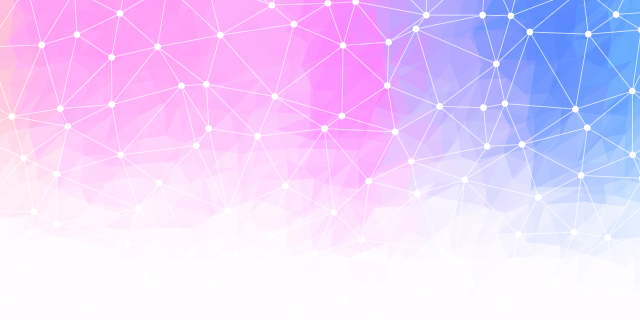
Reproduce this background procedurally as a WebGL 2 fragment shader.

```glsl
#version 300 es
precision highp float;
// Low-poly pink-to-blue sky fading to white, under a white web of nodes.
// Facets are triangles of a jittered grid, each tinted by a smooth gradient
// sampled near its centre; the web links the points of a coarser grid.

uniform vec2 u_resolution;
out vec4 fragColor;

vec2 hash22(vec2 p) {
    vec3 q = fract(p.xyx * vec3(0.1031, 0.1030, 0.0973));
    q += dot(q, q.yzx + 33.33);
    return fract((q.xx + q.yz) * q.zy);
}

// Jittered point of a grid cell, in cell units.
vec2 gridPoint(vec2 cell, float jitter) {
    return cell + 0.5 + jitter * (hash22(cell + 37.0) - 0.5);
}

// Smooth gradient; p spans 0..2 across and 0..1 upwards.
vec3 skyColor(vec2 p) {
    float x = p.x * 0.5;
    float depth = 1.0 - p.y;
    float bx = x - 0.08 * depth;
    vec3 c = vec3(1.0, 0.76, 0.84);
    c = mix(c, vec3(1.0, 0.61, 0.96), smoothstep(0.0, 0.05 + 0.14 * depth, x));
    c = mix(c, vec3(0.99, 0.67, 0.98), smoothstep(0.25, 0.40, x));
    c = mix(c, vec3(0.99, 0.52, 1.0), smoothstep(0.43, 0.52, x));
    c = mix(c, vec3(0.70, 0.65, 1.0), smoothstep(0.55, 0.66, bx));
    c = mix(c, vec3(0.34, 0.53, 1.0), smoothstep(0.69, 0.83, bx));
    c = mix(c, vec3(0.38, 0.66, 1.0), smoothstep(0.88, 1.0, x));

    // The pink ridge and the blue side stay saturated further down.
    float ridge = (x - 0.54) / 0.08;
    float reach = 0.08 * exp(-ridge * ridge) + 0.05 * smoothstep(0.7, 0.9, x);
    return mix(c, vec3(1.0, 0.99, 1.0), smoothstep(0.12, 0.84, depth - reach));
}

// Signed distance to the left of the line a-b.
float sideOf(vec2 p, vec2 a, vec2 b) {
    vec2 e = b - a, d = p - a;
    return (e.x * d.y - e.y * d.x) / max(length(e), 0.001);
}

// Adds one facet as colour times coverage, with coverage in w.
vec4 facet(vec2 p, vec2 a, vec2 b, vec2 c, float scale, float pixel) {
    float inside = min(sideOf(p, a, b), min(sideOf(p, b, c), sideOf(p, c, a)));
    float cover = clamp(0.5 + inside / pixel, 0.0, 1.0);
    vec2 center = (a + b + c) / 3.0;
    vec2 h = hash22(floor(center * 50.0));
    vec3 tint = skyColor(center / scale + 0.13 * (h - 0.5));
    tint = mix(tint, vec3(1.0), 0.10 * h.x);
    return vec4(tint, 1.0) * cover;
}

vec3 facets(vec2 p, float scale, float pixel) {
    vec4 sum = vec4(skyColor(p), 1.0) * 0.01;
    vec2 g = p * scale;
    for (int j = -1; j <= 0; j++)
    for (int i = -1; i <= 0; i++) {
        vec2 cell = floor(g) + vec2(i, j);
        vec2 a = gridPoint(cell, 0.7);
        vec2 b = gridPoint(cell + vec2(1, 0), 0.7);
        vec2 c = gridPoint(cell + vec2(1, 1), 0.7);
        vec2 d = gridPoint(cell + vec2(0, 1), 0.7);
        sum += facet(g, a, b, c, scale, pixel * scale);
        sum += facet(g, a, c, d, scale, pixel * scale);
    }
    return sum.rgb / sum.w;
}

float segmentDistance(vec2 p, vec2 a, vec2 b) {
    vec2 e = b - a, d = p - a;
    return length(d - e * clamp(dot(d, e) / dot(e, e), 0.0, 1.0));
}

// Distances to the nearest link (x) and the nearest node (y).
vec2 webDistance(vec2 p, float scale) {
    vec2 g = p * scale, best = vec2(9.0);
    for (int j = -1; j <= 1; j++)
    for (int i = -1; i <= 1; i++) {
        vec2 cell = floor(g) + vec2(i, j);
        vec2 a = gridPoint(cell, 0.86);
        vec2 b = gridPoint(cell + vec2(1, 0), 0.86);
        vec2 c = gridPoint(cell + vec2(1, 1), 0.86);
        vec2 d = gridPoint(cell + vec2(0, 1), 0.86);
        // Each quad is split along its shorter diagonal.
        float diagonal = distance(a, c) < distance(b, d)
            ? segmentDistance(g, a, c) : segmentDistance(g, b, d);
        float sides = min(segmentDistance(g, a, b), segmentDistance(g, a, d));
        best = min(best, vec2(min(sides, diagonal), distance(g, a)));
    }
    return best / scale;
}

void main() {
    vec2 p = gl_FragCoord.xy / u_resolution * vec2(2.0, 1.0);
    float pixel = 1.0 / u_resolution.y;

    // Fine facets over broader ones.
    vec3 color = mix(facets(p, 7.0, pixel), facets(p, 13.0, pixel), 0.6);

    // Thin links and round nodes, with edges one pixel soft.
    vec2 web = webDistance(p, 6.4);
    float link = clamp((0.0013 - web.x) / pixel + 0.5, 0.0, 1.0);
    float node = clamp((0.0105 - web.y) / pixel + 0.5, 0.0, 1.0);
    color = mix(color, vec3(1.0), max(0.75 * link, node));
    fragColor = vec4(color, 1.0);
}
```
